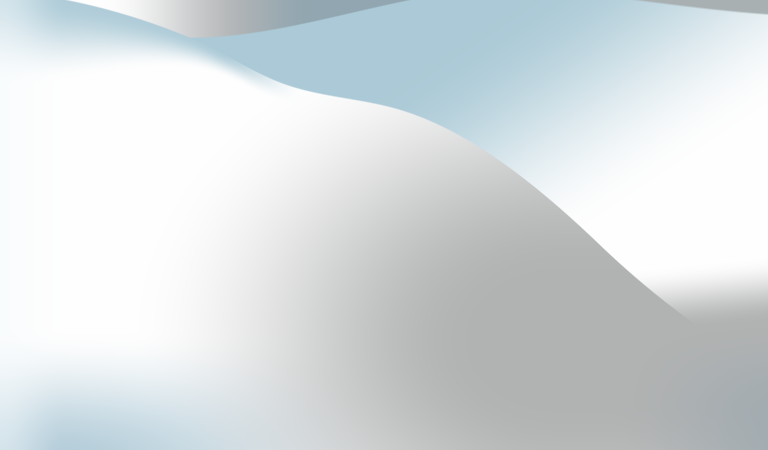
Give the GLSL for this background, as a WebGL 1 fragment shader.

```glsl
precision highp float;
// Soft overlapping sheets in white, pale blue and grey with a curved ridge.

uniform vec2 u_resolution;

// Cubic curve between two points (x, y), with a slope at each end.
float curve(float x, vec2 a, vec2 b, float slopeA, float slopeB) {
  float span = b.x - a.x;
  float t = clamp((x - a.x) / span, 0.0, 1.0);
  float u = 1.0 - t;
  return mix(a.y, b.y, t * t * (3.0 - 2.0 * t))
       + span * t * u * (slopeA * u - slopeB * t);
}

// Height of the front sheet's upper edge.
float ridgeHeight(float x) {
  vec2 shoulder = vec2(0.422, 0.916);
  vec2 dip = vec2(0.644, 0.809);
  vec2 brow = vec2(0.889, 0.756);
  vec2 fall = vec2(1.333, 0.456);
  if (x < shoulder.x) return curve(x, vec2(0.0, 1.022), shoulder, -0.10, -0.42);
  if (x < dip.x) return curve(x, shoulder, dip, -0.42, -0.32);
  if (x < brow.x) return curve(x, dip, brow, -0.32, -0.30);
  if (x < fall.x) return curve(x, brow, fall, -0.30, -0.96);
  return curve(x, fall, vec2(1.707, 0.173), -0.96, -0.60);
}

void main() {
  // Canvas units: height 1, width 1.707.
  vec2 p = gl_FragCoord.xy / u_resolution * vec2(1.707, 1.0);
  float soft = 1.0 / u_resolution.y;

  vec3 white = vec3(0.995);
  vec3 blue = vec3(0.67, 0.79, 0.84);
  vec3 grey = vec3(0.695, 0.70, 0.70);
  vec3 slate = vec3(0.57, 0.65, 0.69);

  // Back sheet: blue fading diagonally to white, then grey at its foot.
  float diagonal = dot(vec2(p.x, 1.0 - p.y), vec2(0.555, 0.832));
  vec3 back = mix(blue, white, smoothstep(0.644, 1.156, diagonal));
  float foot = p.y - 0.1 * (p.x - 1.55);
  back = mix(grey, back, smoothstep(0.27, 0.415, foot));

  // Upper left fold: white through grey to slate.
  vec3 fold = mix(white, vec3(0.70, 0.71, 0.715), smoothstep(0.22, 0.56, p.x));
  fold = mix(fold, slate, smoothstep(0.48, 0.70, p.x));
  float foldEdge = curve(p.x, vec2(0.422, 0.916), vec2(0.911, 1.0), 0.0, 0.2)
                 + 0.2 * max(p.x - 0.911, 0.0);
  back = mix(back, fold, smoothstep(-soft, soft, p.y - foldEdge));

  // Upper right grey wedge.
  float wedgeEdge = curve(p.x, vec2(1.39, 1.003), vec2(1.707, 0.968), -0.13, -0.07);
  float wedge = smoothstep(-0.003, 0.003, p.y - wedgeEdge);
  back = mix(back, vec3(0.66, 0.69, 0.70), wedge * step(1.39, p.x));

  // Front sheet: white with blue along its upper left and lower left edges.
  float depth = ridgeHeight(p.x) - p.y;
  float rimWidth = mix(0.21, 0.045, smoothstep(0.0, 0.55, p.x));
  float rim = (1.0 - smoothstep(0.0, rimWidth, depth))
            * (1.0 - smoothstep(0.48, 0.68, p.x));
  vec3 front = mix(white, blue, 0.95 * rim);
  float base = (1.0 - smoothstep(-0.03, 0.27, p.y))
             * (1.0 - smoothstep(0.1, 1.0, p.x));
  front = mix(front, vec3(0.70, 0.80, 0.85), base);
  front = mix(front, vec3(0.96, 0.98, 0.99), 0.5 * (1.0 - smoothstep(0.0, 0.15, p.x)));

  // Broad grey shade swelling under the ridge, level to its right.
  vec2 fromShade = p - vec2(1.244, 0.244);
  fromShade.x = min(fromShade.x, 0.0) / 1.3;
  front = mix(grey, front, smoothstep(0.14, 0.74, length(fromShade)));

  vec3 color = mix(back, front, smoothstep(-soft, soft, depth));

  // Cool tint in the lower right corner.
  float corner = smoothstep(1.35, 1.8, p.x) * (1.0 - smoothstep(0.08, 0.30, p.y));
  color = mix(color, vec3(0.63, 0.67, 0.69), corner);

  gl_FragColor = vec4(color, 1.0);
}
```
